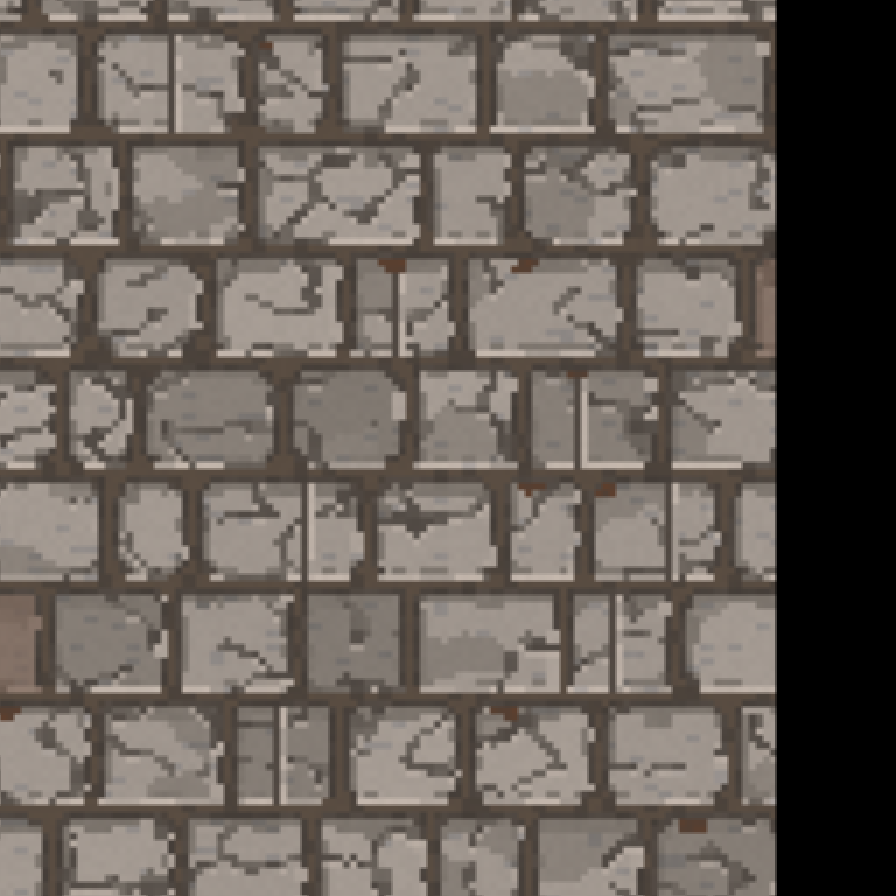
A Shadertoy shader for this texture:

```glsl
// Weathered blocky stone wall: eight courses of cracked grey blocks in brown grout, black band at right.
#define CELLS 128.0        // blocks across the canvas
#define COURSE 16.0        // course height in blocks
#define COURSE_SHIFT 12.5  // height of the lowest full bed joint
#define PITCH 18.5         // mean stone width in blocks
#define JITTER 0.45        // variation of stone width
#define HALF_GAP 0.5       // half the grout width in blocks
#define FRAGMENT vec2(12.0, 7.5) // size of cracked pieces
#define CRACKED 0.48       // share of piece borders that show
#define SOFTNESS 0.36      // blur of block edges in blocks
#define WALL_END 0.866     // right end of the wall

const vec3 GROUT = vec3(0.355, 0.303, 0.258);
const vec3 DARK  = vec3(0.265, 0.238, 0.217);
const vec3 SHADE = vec3(0.475, 0.445, 0.415);
const vec3 STONE = vec3(0.635, 0.597, 0.565);
const vec3 LIGHT = vec3(0.76, 0.71, 0.67);
const vec3 RUST  = vec3(0.37, 0.25, 0.18);
const vec3 CLAY  = vec3(0.45, 0.36, 0.31);

float hash(vec2 p) {
    vec3 q = fract(vec3(p.xyx) * 0.1031);
    q += dot(q, q.yzx + 33.33);
    return fract((q.x + q.y) * q.z);
}

// Position of an upright joint, in blocks
float joint(float i, float course) {
    float offset = 0.5 * mod(course, 2.0) + 0.35 * hash(vec2(course, 7.0));
    return floor((i + offset + JITTER * (hash(vec2(i + 20.0, course)) - 0.5)) * PITCH) + 0.5;
}

// Cellular cracks: x = crack present, y = random value of the piece
vec2 cracks(vec2 p) {
    p += vec2(0.8 * sin(p.y * 0.9), 0.7 * sin(p.x * 0.5) + 0.3 * sin(p.x * 1.3));
    vec2 g = p / FRAGMENT, base = floor(g), near = base, second = base;
    float d1 = 9.0, d2 = 9.0;
    for (int k = 0; k < 9; k++) {
        vec2 id = base + vec2(k % 3 - 1, k / 3 - 1);
        float d = length(id + vec2(hash(id), hash(id + 31.7)) - g);
        if (d < d1) { d2 = d1; second = near; d1 = d; near = id; }
        else if (d < d2) { d2 = d; second = id; }
    }
    float shown = step(hash(near + second + 5.3), CRACKED);
    return vec2(shown * step(d2 - d1, 0.125), hash(near + 11.0));
}

vec3 wall(vec2 cell) {
    vec2 p = cell + 0.5;
    float y = p.y - COURSE_SHIFT + COURSE;
    float course = floor(y / COURSE);

    // Find the stone around this block
    float i = floor(p.x / PITCH);
    if (p.x < joint(i, course)) i--;
    if (p.x < joint(i, course)) i--;
    if (p.x >= joint(i + 1.0, course)) i++;
    float left = joint(i, course), right = joint(i + 1.0, course);
    vec2 id = vec2(i + 20.0, course + 3.0);
    float seed = hash(id + 0.37);
    vec2 size = vec2(right - left, COURSE);
    vec2 local = vec2(p.x - left, mod(y, COURSE));
    vec2 q = local - 0.5 * size, halfSize = 0.5 * size - HALF_GAP;

    // Rounded outline with chipped corners
    float grain = hash(cell), chip = hash(floor(cell / 2.0) + 70.0);
    float radius = 1.0 + 4.0 * hash(id + 4.1);
    vec2 e = abs(q) - halfSize + radius;
    float d = length(max(e, 0.0)) + min(max(e.x, e.y), 0.0) - radius;
    d += (chip - 0.5) * 0.8 * step(0.0, min(e.x, e.y));
    if (d > 0.0) return mix(GROUT, DARK, 0.6 * step(0.78, chip) + 0.12 * grain);

    // Broken faces, each with its own tone
    vec2 cp = p + floor(seed * 60.0) * 7.0;
    vec2 crack = cracks(cp), above = cracks(cp + vec2(0.0, 1.0));
    vec3 col = mix(STONE, SHADE, 0.6 * step(0.84, crack.y));
    if (hash(id + 43.0) > 0.91) col = mix(col, SHADE, 0.7);
    col *= 0.97 + 0.06 * hash(id + 9.0);

    // Ragged shade on the top and left, pale lip on the bottom and right
    float top = halfSize.y - q.y, bottom = halfSize.y + q.y;
    float leftIn = halfSize.x + q.x, rightIn = halfSize.x - q.x;
    float topShade = 1.2 + 2.4 * hash(vec2(floor(cell.x / 4.0), course + 40.0));
    float leftShade = 0.8 + 1.8 * hash(vec2(i + 50.0, floor(cell.y / 4.0)));
    bool shaded = top < topShade || leftIn < leftShade || d > -1.0 - 0.9 * chip;
    if (shaded) col = mix(SHADE, STONE, 0.15 * chip);
    if (rightIn < 1.6 && chip > 0.75) col = mix(STONE, LIGHT, 0.3);
    float lip = hash(floor(cell / vec2(5.0, 1.0)));
    if (bottom < 1.4) col = mix(STONE, LIGHT, smoothstep(0.2, 0.5, lip));

    // Flecks, cracks with lit lower lips, and upright splits
    if (hash(floor(cell / vec2(2.0, 1.0)) + 15.0) > 0.94) col *= vec3(0.89, 0.91, 0.94);
    if (above.x > 0.5 && crack.x < 0.5 && chip > 0.6) col = mix(col, LIGHT, 0.5);
    if (crack.x > 0.5) col = mix(SHADE, DARK, 0.1 + 0.7 * chip);
    float slit = floor(local.x) - floor(size.x * mix(0.3, 0.75, hash(id + 17.0)));
    if (hash(id + 23.0) > 0.88) {
        if (slit == 0.0) col = DARK * 1.2;
        if (slit == 1.0) col = mix(STONE, LIGHT, 0.8 * step(0.35, chip));
    }

    // Occasional clay stones and rusty corners
    if (seed > 0.975) col = mix(CLAY, col, 0.35);
    vec2 spot = vec2(mix(1.5, size.x * 0.5, hash(id + 29.0)), COURSE - 1.5);
    if (hash(id + 37.0) > 0.78 && length(local - spot) < 1.0 + 1.5 * chip)
        col = mix(RUST, DARK, 0.6 * grain);

    // Dark rim everywhere but the lit bottom edge
    if (d > -0.95 && bottom > 1.4 && (rightIn > 1.0 || chip < 0.75))
        col = DARK * (1.0 + 0.25 * chip);
    return col * (0.985 + 0.03 * grain);
}

void mainImage(out vec4 fragColor, in vec2 fragCoord) {
    // Average four samples per pixel to smooth the edges
    vec2 uv = fragCoord / iResolution.xy;
    vec2 spread = max(vec2(SOFTNESS), 0.5 * CELLS / iResolution.xy);
    vec3 sum = vec3(0.0);
    for (int k = 0; k < 4; k++) {
        vec2 at = uv * CELLS + (vec2(k % 2, k / 2) - 0.5) * spread;
        if (at.x < WALL_END * CELLS) sum += wall(floor(at));
    }
    fragColor = vec4(sum * 0.25, 1.0);
}
```
